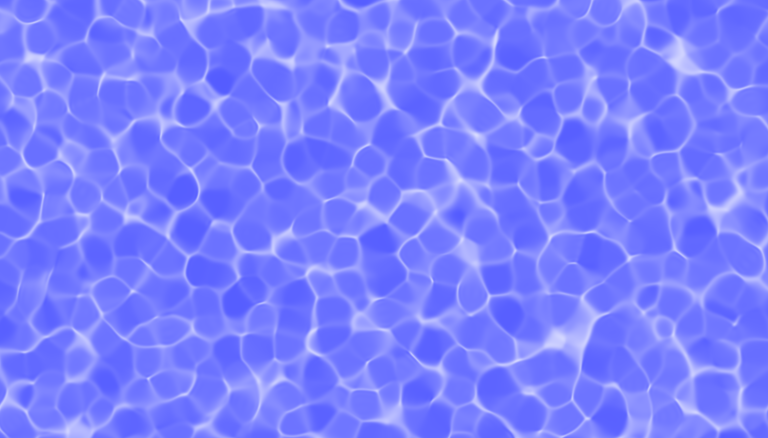
Reproduce this texture procedurally as a Shadertoy shader.

```glsl
// Pale caustic ridges of light netted over soft blue-violet water.

const float TAU = 6.2831853;
const float NOISE_UNITS_PER_HEIGHT = 13.0;
const float FOCUS_STEP = 0.07;      // how far light is bent per pass
const float GRADIENT_LENGTH = 11.9; // brings the noise to about -1..1
const vec3 DEEP_BLUE = vec3(0.33, 0.36, 1.0);
const vec3 PALE_LIGHT = vec3(0.87, 0.88, 1.0);

float hash(vec3 p, float seed) {
    return fract(sin(dot(p, vec3(127.1, 311.7, 74.7)) + seed) * 43758.5453);
}

// Random direction, even over the sphere
vec3 randomDirection(vec3 cell, float seed) {
    float z = 2.0 * hash(cell, seed) - 1.0;
    float angle = TAU * hash(cell, seed + 19.19);
    return vec3(sqrt(max(1.0 - z * z, 0.0)) * vec2(cos(angle), sin(angle)), z);
}

// Gradient noise on one cubic lattice: xyz = derivative, w = value
vec4 latticeNoise(vec3 p, float seed) {
    vec3 base = floor(p);
    vec4 sum = vec4(0.0);
    for (int i = 0; i < 8; i++) {
        vec3 corner = base + vec3(i & 1, (i >> 1) & 1, i >> 2);
        vec3 offset = p - corner;
        float falloff = max(0.75 - dot(offset, offset), 0.0);
        float cubed = falloff * falloff * falloff;
        vec3 slope = GRADIENT_LENGTH * randomDirection(corner, seed);
        float ramp = dot(slope, offset);
        sum.xyz += cubed * (falloff * slope - 8.0 * ramp * offset);
        sum.w += cubed * falloff * ramp;
    }
    return sum;
}

// Two interleaved lattices, tilted to hide their axes
vec4 waterNoise(vec3 p) {
    mat3 tilt = mat3(0.788675, -0.211325, -0.577350,
                     -0.211325, 0.788675, -0.577350,
                     0.577350, 0.577350, 0.577350);
    vec3 q = tilt * p;
    vec4 n = latticeNoise(q, 0.0) + latticeNoise(q + 0.5, 47.3);
    return vec4(n.xyz * tilt, n.w);
}

// Sliding samples downhill widens the basins and sharpens the ridges
float caustics(vec3 p, float bend) {
    for (int pass = 0; pass < 2; pass++) {
        p -= bend * waterNoise(p).xyz;
    }
    return waterNoise(p).w;
}

void mainImage(out vec4 fragColor, in vec2 fragCoord) {
    vec2 uv = fragCoord / iResolution.y;
    vec3 position = vec3(uv * NOISE_UNITS_PER_HEIGHT, 3.7);
    float light = caustics(position, FOCUS_STEP);
    vec3 color = mix(DEEP_BLUE, PALE_LIGHT, 0.5 + 0.5 * light);
    fragColor = vec4(color, 1.0);
}
```
